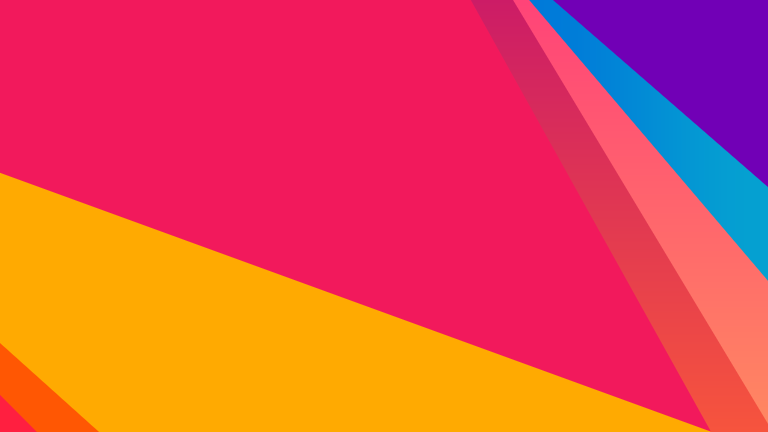
Reproduce this background procedurally as a Shadertoy shader.

```glsl
// Flat layered paper-like wedges: a crimson field, an amber slope with a hot
// corner, and a fan of coloured bands at the right. Each layer is a half plane
// with a smoothed edge, painted over the last; some carry a soft gradient.

#define CRIMSON vec3(0.949, 0.098, 0.361)
#define AMBER   vec3(1.000, 0.667, 0.004)
#define ORANGE  vec3(1.000, 0.340, 0.010)
#define SCARLET vec3(1.000, 0.120, 0.250)
#define PURPLE  vec3(0.445, 0.000, 0.715)
#define SHADE_TOP vec3(0.800, 0.110, 0.400)
#define SHADE_LOW vec3(0.965, 0.330, 0.240)
#define CORAL_TOP vec3(1.000, 0.265, 0.470)
#define CORAL_LOW vec3(1.000, 0.535, 0.380)
#define BLUE_TOP  vec3(0.000, 0.480, 0.850)
#define BLUE_LOW  vec3(0.020, 0.630, 0.820)
#define EDGE_SOFTNESS 1.0

// Coverage of the half plane left of the direction from a to b.
// Points are fractions of the canvas; distance is in canvas heights.
float halfPlane(vec2 p, vec2 a, vec2 b) {
    vec2 aspect = vec2(iResolution.x / iResolution.y, 1.0);
    vec2 along = (b - a) * aspect;
    vec2 normal = normalize(vec2(-along.y, along.x));
    float dist = dot((p - a) * aspect, normal);
    float width = EDGE_SOFTNESS / iResolution.y;
    return clamp(dist / width + 0.5, 0.0, 1.0);
}

void mainImage(out vec4 fragColor, in vec2 fragCoord) {
    vec2 p = fragCoord / iResolution.xy;
    float fall = 1.0 - p.y;
    vec3 color = CRIMSON;

    // Amber slope and the two layers in its lower left corner
    color = mix(color, AMBER, halfPlane(p, vec2(0.927, 0.0), vec2(0.0, 0.600)));
    color = mix(color, ORANGE, halfPlane(p, vec2(0.129, 0.0), vec2(0.0, 0.206)));
    color = mix(color, SCARLET, halfPlane(p, vec2(0.048, 0.0), vec2(0.0, 0.086)));

    // Fan of bands, from the shaded fold out to the far corner
    vec3 shade = mix(SHADE_TOP, SHADE_LOW, fall);
    vec3 coral = mix(CORAL_TOP, CORAL_LOW, fall);
    vec3 blue = mix(BLUE_TOP, BLUE_LOW, smoothstep(0.70, 1.0, p.x));
    color = mix(color, shade, halfPlane(p, vec2(0.613, 1.0), vec2(0.926, 0.0)));
    color = mix(color, coral, halfPlane(p, vec2(0.668, 1.0), vec2(1.0, 0.019)));
    color = mix(color, blue, halfPlane(p, vec2(0.689, 1.0), vec2(1.0, 0.350)));
    color = mix(color, PURPLE, halfPlane(p, vec2(0.720, 1.0), vec2(1.0, 0.567)));

    fragColor = vec4(color, 1.0);
}
```
